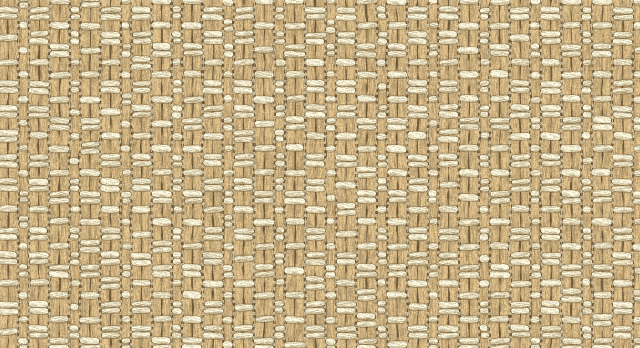
This texture is drawn by a Shadertoy shader. Its source:

```glsl
// Basket weave: paired tan warp yarns crossed by single or doubled cream weft floats.

const float PERIODS = 12.5;      // two wide lanes and a narrow one, across
const float ROWS = 28.4;         // weave rows, down
const float PERIOD_WIDTH = 4.19; // one period, measured in row heights

const vec3 GAP = vec3(0.40, 0.32, 0.20);
const vec3 TAN_DARK = vec3(0.59, 0.50, 0.35);
const vec3 TAN_LIGHT = vec3(0.88, 0.76, 0.55);
const vec3 CREAM_DARK = vec3(0.65, 0.57, 0.40);
const vec3 CREAM_LIGHT = vec3(1.0, 0.98, 0.88);

float hash(vec2 p) {
    vec3 q = fract(vec3(p.xyx) * 0.1031);
    q += dot(q, q.yzx + 33.33);
    return fract((q.x + q.y) * q.z);
}

float noise(vec2 p) {
    vec2 i = floor(p), f = fract(p);
    f = f * f * (3.0 - 2.0 * f);
    return mix(mix(hash(i), hash(i + vec2(1, 0)), f.x),
               mix(hash(i + vec2(0, 1)), hash(i + vec2(1, 1)), f.x), f.y);
}

float roundedBox(vec2 p, vec2 halfSize, float radius) {
    vec2 q = abs(p) - halfSize + radius;
    return length(max(q, 0.0)) + min(max(q.x, q.y), 0.0) - radius;
}

// Plain weave: neighbouring lanes and rows alternate.
bool weftOnTop(float lane, float row) {
    return mod(lane + row, 2.0) < 0.5;
}

// Weft yarns in a row: a six-row rhythm with rare slips.
float weftCount(float lane, float row) {
    float m = mod(row, 6.0);
    bool doubled = m < 1.5 || abs(m - 3.0) < 0.5;
    bool slipped = hash(vec2(lane, row) + 7.0) > 0.9;
    return doubled != slipped ? 2.0 : 1.0;
}

// Warp lane: fibrous strands, with a broken dark slit between them.
vec3 warpColor(float x, float y, float halfWidth, float strands, float seed) {
    float s = (x / halfWidth * 0.5 + 0.5) * strands;
    float across = abs(fract(s) - 0.5) * 2.0;
    float fibre = noise(vec2(x * 9.0 + seed * 17.0, y * 1.3));
    float fine = noise(vec2(x * 15.0 + seed * 5.0, y * 2.5));
    float tone = 0.5 + 0.6 * (fibre - 0.1) + 0.55 * (fine - 0.4) - 0.3 * across * across;
    vec3 color = mix(TAN_DARK, TAN_LIGHT, clamp(tone, 0.0, 1.0));
    float slit = 0.78 + 0.24 * noise(vec2(floor(s + 0.5) + seed * 3.0, y * 1.5));
    return mix(color, GAP, 0.9 * smoothstep(slit - 0.12, slit + 0.12, across));
}

// Weft float: a rounded bulge with slanted twist, lit from above.
vec3 weftColor(vec2 p, float halfHeight, float seed) {
    float v = p.y / halfHeight;
    float slant = seed > 0.5 ? 2.5 : -2.0;
    float twist = noise(vec2(p.x * 2.2 + seed * 40.0, p.y * 14.0 + p.x * slant));
    float tone = 0.8 - 0.5 * v * v + 0.16 * v;
    tone += 0.7 * (twist - 0.5) + 0.3 * (seed - 0.5);
    return mix(CREAM_DARK, CREAM_LIGHT, clamp(tone, 0.0, 1.0));
}

// Lays one float with its shadow over the color below.
vec3 layFloat(vec3 below, vec2 d, vec2 halfSize, float seed, float blur) {
    d.y += d.x * 0.1 * (seed - 0.5);
    float along = d.x / halfSize.x;
    d.y *= 1.0 + 0.15 * along * along;
    float dist = roundedBox(d, halfSize, halfSize.y * 0.9);
    vec3 color = mix(below, GAP, 0.65 * (1.0 - smoothstep(-0.05, 0.13, dist)));
    float cover = 1.0 - smoothstep(-blur, blur, dist);
    return mix(color, weftColor(d, halfSize.y, seed), cover);
}

void mainImage(out vec4 fragColor, in vec2 fragCoord) {
    vec2 uv = fragCoord / iResolution.xy;
    float blur = 0.5 * ROWS / iResolution.y;
    vec2 p = vec2(uv.x * PERIODS + 0.44, uv.y * ROWS + 0.2);

    // Handmade waviness of the grid
    p.x += 0.03 * (noise(p * vec2(2.0, 0.9)) - 0.5);
    p.y += 0.12 * (noise(p * vec2(2.2, 0.5) + 50.0) - 0.5);

    // Lane inside the period: 0 and 1 are wide, 2 is narrow
    float period = floor(p.x);
    float x = fract(p.x) * PERIOD_WIDTH;
    float kind = step(1.68, x) + step(3.36, x);
    bool narrow = kind > 1.5;
    float halfWidth = narrow ? 0.415 : 0.84;
    x -= narrow ? 3.775 : 0.84 + 1.68 * kind;
    float lane = period * 3.0 + kind;
    float row = floor(p.y);

    // Warp, pinched toward the ends of each exposed block
    float fromCenter = abs(fract(p.y) - 0.5) * 2.0;
    float pinch = weftOnTop(lane, row) ? 1.12 : 1.0 + 0.12 * fromCenter * fromCenter;
    vec3 color = warpColor(x * pinch, p.y, halfWidth, narrow ? 1.0 : 2.0, lane);

    // Ground thread glimpsed beside the warp
    float edge = abs(fract(p.y * 2.0 + 0.5) - 0.5) * 0.5;
    float thread = 1.0 - smoothstep(0.08, 0.08 + 2.0 * blur, edge);
    float exposed = smoothstep(0.76, 0.9, abs(x) / halfWidth);
    color = mix(color, mix(CREAM_DARK, CREAM_LIGHT, 0.5), 0.8 * thread * exposed);

    // Floats of this row and its neighbours: a pair or a single one
    for (float k = -1.0; k <= 1.0; k++) {
        float r = row + k;
        if (!weftOnTop(lane, r)) continue;
        float count = weftCount(lane, r);
        for (float i = 0.0; i < count; i++) {
            float seed = hash(vec2(lane, r * 2.0 + i) + 31.0);
            float other = hash(vec2(r * 2.0 + i, lane) + 91.0);
            float offset = (i - 0.5 * (count - 1.0)) * 0.56 + 0.08 * (other - 0.5);
            vec2 d = vec2(x + 0.08 * (seed - 0.5), p.y - r - 0.5 - offset);
            float height = (count > 1.5 ? 0.255 : 0.29) + 0.05 * (seed - 0.5);
            vec2 size = vec2(halfWidth - 0.01 - 0.1 * other, height);
            color = layFloat(color, d, size, seed, blur);
        }
    }

    // Fine overall fibre grain
    color *= 0.89 + 0.21 * noise(p * vec2(55.0, 14.0));
    fragColor = vec4(color, 1.0);
}
```
